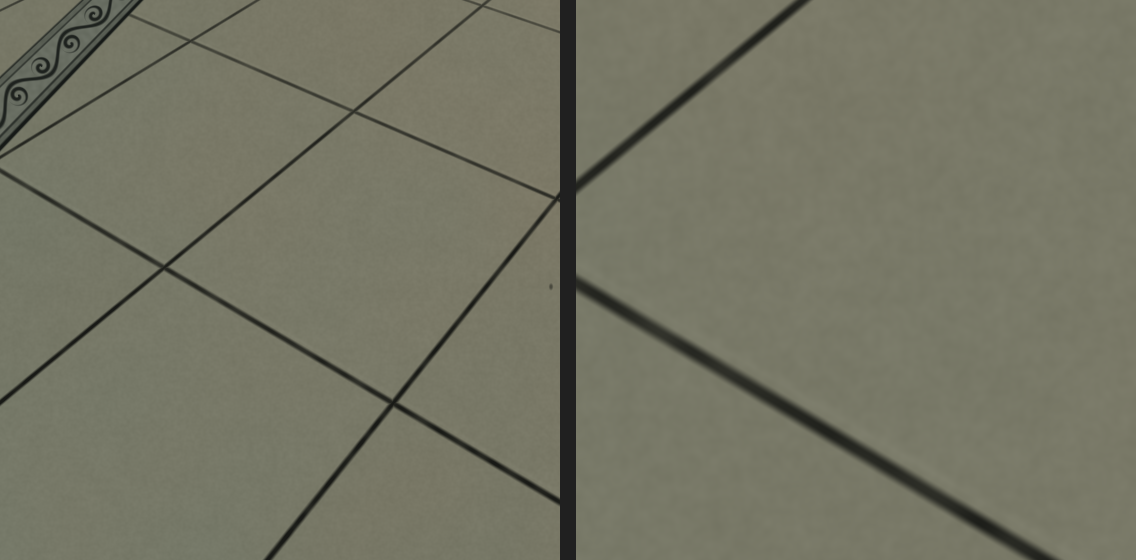
Left, the full canvas; right, a detail of the centre.
This texture is drawn by a WebGL 2 fragment shader. Its source:

```glsl
#version 300 es
precision highp float;
// Square floor tiles in perspective with dark grout and a scrollwork border strip in one corner.

uniform vec2 u_resolution;
out vec4 fragColor;

const float PI = 3.14159265;

// Colours
const vec3 TILE_COOL = vec3(0.453, 0.472, 0.408);
const vec3 TILE_WARM = vec3(0.485, 0.470, 0.397);
const vec3 GROUT = vec3(0.095, 0.100, 0.085);
const vec3 STRIP = vec3(0.345, 0.365, 0.325);
const vec3 STRIP_FIELD = vec3(0.410, 0.430, 0.385);
const vec3 INK = vec3(0.085, 0.100, 0.090);

// Perspective: homogeneous floor axes and origin, in canvas units
const vec3 AXIS_U = vec3(0.3148, -0.2797, -0.1340);
const vec3 AXIS_V = vec3(0.4885, 0.4688, 0.2374);
const vec3 ORIGIN = vec3(0.2930, 0.5221, 1.0);

// Grout half widths in tiles
const vec2 GROUT_WIDTH = vec2(0.0125, 0.0120);

// Border strip: where its edges meet the left side (below the top), and their slopes
const vec2 STRIP_DROP = vec2(0.1367, 0.2708);
const vec2 STRIP_SLOPE = vec2(0.9375, 1.056);
const vec2 SCROLL_START = vec2(0.169, 0.980);
const vec2 SCROLL_DIR = vec2(-0.69, -0.72);
const float SCROLL_LENGTH = 0.066;

const vec2 SPECK = vec2(0.984, 0.488);

vec2 hash2(vec2 p) {
    vec3 h = fract(p.xyx * vec3(0.1031, 0.1030, 0.0973));
    h += dot(h, h.yzx + 33.33);
    return fract((h.xx + h.yz) * h.zy);
}

float gradientDot(vec2 cell, vec2 corner, vec2 f) {
    float a = 2.0 * PI * hash2(cell + corner).x;
    return dot(vec2(cos(a), sin(a)), f - corner);
}

float gradientNoise(vec2 p) {
    vec2 i = floor(p), f = fract(p);
    vec2 s = f * f * f * (f * (f * 6.0 - 15.0) + 10.0);
    vec2 e = vec2(1.0, 0.0);
    return mix(mix(gradientDot(i, e.yy, f), gradientDot(i, e.xy, f), s.x),
               mix(gradientDot(i, e.yx, f), gradientDot(i, e.xx, f), s.x), s.y);
}

// Soft stroke: 1 on the line, fading to 0 beyond its half width
float stroke(float dist, float halfWidth, float soft) {
    return 1.0 - smoothstep(halfWidth - soft, halfWidth + soft, abs(dist));
}

vec3 tileColor(vec2 p, vec2 tile) {
    float warmth = 0.15 + 0.5 * p.x + 0.3 * p.y + 0.3 * gradientNoise(p * 4.0);
    vec3 color = mix(TILE_COOL, TILE_WARM, clamp(warmth, 0.0, 1.0));
    float mottle = 0.010 * gradientNoise(p * 24.0) + 0.014 * gradientNoise(p * 95.0)
                 + 0.010 * gradientNoise(p * 190.0);
    return color + mottle + 0.010 * (hash2(tile + 17.0).x - 0.5);
}

// Vine wave with a curl under each crest, flipped in alternate cells
float scrollwork(float along, float across) {
    float cell = floor(along + 0.5);
    float side = mod(cell, 2.0) < 0.5 ? 1.0 : -1.0;
    vec2 q = vec2(along - cell, across * side);
    float vine = stroke(q.y - 0.27 * cos(PI * q.x), 0.055, 0.04);
    vec2 c = q - vec2(0.08, -0.06);
    float r = length(c);
    float turn = fract(r / 0.22 - atan(c.y, c.x) / (2.0 * PI)) - 0.5;
    float curl = stroke(turn * 0.22, 0.05, 0.035) * (1.0 - smoothstep(0.23, 0.29, r));
    return max(vine, curl);
}

vec3 stripColor(vec2 p, float t) {
    vec3 color = mix(STRIP, STRIP_FIELD, stroke(t - 0.48, 0.32, 0.02));
    color += 0.035 * gradientNoise(p * 90.0);
    float along = dot(p - SCROLL_START, SCROLL_DIR) / SCROLL_LENGTH;
    float ink = 0.9 * scrollwork(along, (t - 0.48) * 1.35);
    ink = max(ink, 0.75 * stroke(t - 0.01, 0.025, 0.02));
    ink = max(ink, 0.55 * stroke(t - 0.15, 0.018, 0.02));
    ink = max(ink, 0.65 * stroke(t - 0.82, 0.020, 0.02));
    ink = max(ink, stroke(t - 0.965, 0.040, 0.025));
    return mix(color, INK, ink);
}

void main() {
    vec2 p = gl_FragCoord.xy / u_resolution;

    // Canvas to floor
    vec3 h = inverse(mat3(AXIS_U, AXIS_V, ORIGIN)) * vec3(p, 1.0);
    vec2 floorPos = h.xy / h.z;
    float depth = 1.0 / h.z;
    vec2 soft = fwidth(floorPos);

    // Tiles and grout, paler with distance
    vec3 color = tileColor(p, floor(floorPos));
    vec2 d = floorPos - round(floorPos);
    vec2 line = 1.0 - smoothstep(GROUT_WIDTH * 0.15, GROUT_WIDTH + 0.5 * soft, abs(d));
    vec2 strength = clamp(vec2(1.55, 1.45) - vec2(0.62, 0.64) * depth, 0.35, 1.0);
    color += 0.018 * stroke(d.y - 0.02, 0.004, 0.008);
    line *= strength * (1.0 + 0.25 * gradientNoise(p * 30.0));
    color = mix(color, GROUT, clamp(max(line.x, line.y), 0.0, 1.0));

    // Small dark speck
    color = mix(color, GROUT, 0.5 * stroke(length((p - SPECK) * vec2(1.0, 0.6)), 0.003, 0.002));

    // Border strip: t runs from 0 to 1 across it
    vec2 edges = (STRIP_DROP - (1.0 - p.y)) / STRIP_SLOPE;
    float t = (p.x - edges.x) / (edges.y - edges.x);
    color = mix(color, stripColor(p, t), stroke(t - 0.5, 0.5, max(fwidth(t), 0.01)));

    fragColor = vec4(color, 1.0);
}
```
